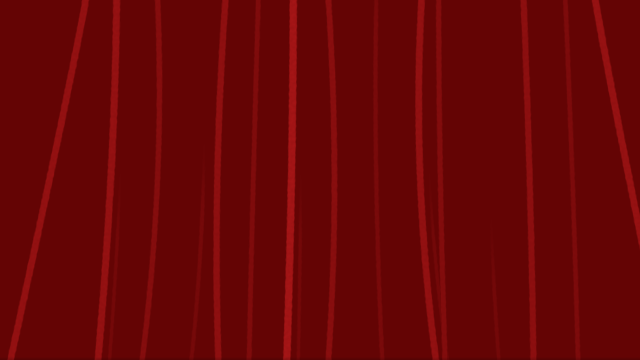
This texture is drawn by a Shadertoy shader. Its source:

```glsl
// Dark red stage curtain with soft, chalky fold strokes fanning out downward.
#define STRANDS 15
#define SPREAD 0.708
#define CENTRE_X 0.057
#define JITTER 0.035
#define FAN 0.14
#define BOW 0.018
#define EDGE 0.0028
#define ROUGHNESS 0.0016
#define GRAIN 0.13
#define CLOTH vec3(0.392, 0.017, 0.017)
#define FOLD_GLOW vec3(0.185, 0.047, 0.050)

float hash(float n) {
    return fract(sin(n * 12.9898 + 4.1) * 437.585);
}

vec2 gradientAt(vec2 cell) {
    float angle = 6.2832 * fract(sin(dot(cell, vec2(127.1, 311.7))) * 4375.85);
    return vec2(cos(angle), sin(angle));
}

// Gradient noise, roughly -0.7 to 0.7
float noise(vec2 p) {
    vec2 cell = floor(p), f = fract(p);
    vec2 u = f * f * f * (f * (f * 6.0 - 15.0) + 10.0);
    float a = dot(gradientAt(cell), f);
    float b = dot(gradientAt(cell + vec2(1, 0)), f - vec2(1, 0));
    float c = dot(gradientAt(cell + vec2(0, 1)), f - vec2(0, 1));
    float d = dot(gradientAt(cell + vec2(1, 1)), f - vec2(1, 1));
    return mix(mix(a, b, u.x), mix(c, d, u.x), u.y);
}

// Coverage of a stroke that tapers in at start and out at end
float stroke(float offset, float fall, float halfWidth, float start, float end, float soft) {
    float taper = smoothstep(start, start + 0.25, fall)
                * (1.0 - smoothstep(end - 0.25, end, fall));
    float w = halfWidth * mix(0.35, 1.0, taper);
    return taper * (1.0 - smoothstep(w - soft, w + soft, abs(offset)));
}

void mainImage(out vec4 fragColor, in vec2 fragCoord) {
    vec2 p = (fragCoord - vec2(0.5 * iResolution.x, 0.0)) / iResolution.y;
    float fall = 1.0 - p.y;
    float soft = max(EDGE, 0.75 / iResolution.y);
    float ragged = ROUGHNESS * noise(p * vec2(140.0, 90.0));
    float glow = 0.0;

    for (int i = 0; i < STRANDS; i++) {
        float id = float(i);
        float across = 2.0 * id / float(STRANDS - 1) - 1.0;
        float outer = smoothstep(0.86, 1.0, abs(across));
        float strength = max(fract(id * 0.618034 + 0.21), 0.8 * outer);

        // Path: outer strands run straight, inner ones curve near the hem
        float side = clamp(across * 2.5, -1.0, 1.0);
        float lean = side * (FAN * outer + mix(0.015, 0.07, hash(id + 20.0)));
        float bow = BOW * (2.0 * hash(id + 40.0) - 1.0) * (1.0 - outer);
        float x = CENTRE_X + across * SPREAD
                + JITTER * (2.0 * hash(id) - 1.0) * (1.0 - outer)
                + lean * pow(max(fall, 0.0), mix(1.9, 1.05, outer))
                + bow * 4.0 * fall * (1.0 - fall);
        float offset = p.x - x + ragged;

        // Faint strands start lower down
        float start = mix(-0.3, 0.58, 1.0 - smoothstep(0.0, 0.2, strength));
        float halfWidth = mix(0.0050, 0.0105, strength);
        float shine = mix(0.30, 1.15, strength) + 0.4 * smoothstep(0.88, 0.95, strength);
        glow = max(glow, shine * stroke(offset, fall, halfWidth, start, 1.4, soft));

        // Ghost crease beside the strongest strands
        float ghost = stroke(offset - 0.020 - 0.012 * fall, fall, 0.0045, 0.45, 1.4, soft);
        glow = max(glow, 0.32 * step(0.7, strength) * (1.0 - outer) * ghost);
    }

    // Chalk grain and a thin shade at the hem
    glow *= 1.0 + GRAIN * noise(p * 110.0);
    vec3 color = CLOTH + FOLD_GLOW * glow;
    color *= mix(0.85, 1.0, smoothstep(0.0, 0.010, p.y));
    fragColor = vec4(color, 1.0);
}
```
